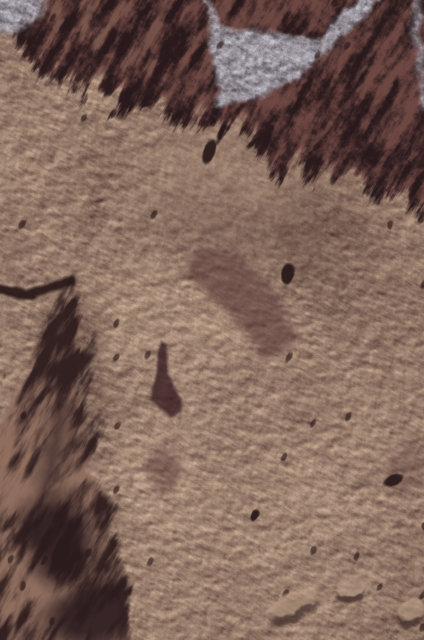
Write a Shadertoy shader that draws this texture.

```glsl
// Weathered sandstone face: a grainy tan wall under a streaked dark red band,
// with pale mineral crust, a shadowed gully at lower left, stains and small pits.
// Regions are noise-warped polygons; grain is a value-noise relief lit from above.

float hash(vec2 p) {
  vec3 q = fract(p.xyx * .1031);
  q += dot(q, q.yzx + 33.33);
  return fract((q.x + q.y) * q.z);
}

float noise(vec2 p) {
  vec2 i = floor(p), f = fract(p);
  f *= f * (3. - 2. * f);
  return mix(mix(hash(i), hash(i + vec2(1, 0)), f.x),
             mix(hash(i + vec2(0, 1)), hash(i + 1.), f.x), f.y);
}

float fbm(vec2 p) {
  float sum = 0., amp = .52;
  for (int i = 0; i < 4; i++) {
    sum += amp * noise(p);
    p = mat2(1.6, 1.2, -1.2, 1.6) * p + 17.3;
    amp *= .5;
  }
  return sum;
}

// Distance to the segment from s.xy to s.zw
float segment(vec2 p, vec4 s) {
  vec2 w = p - s.xy, e = s.zw - s.xy;
  return length(w - e * clamp(dot(w, e) / dot(e, e), 0., 1.));
}

// Signed distance to eight corners given as x, y pairs, negative inside
float outline(vec2 p, float v[16]) {
  float d = 1e3, side = 1.;
  for (int i = 0; i < 8; i++) {
    int j = (i + 7) % 8;
    vec2 a = vec2(v[2 * i], v[2 * i + 1]), b = vec2(v[2 * j], v[2 * j + 1]);
    vec2 e = b - a, w = p - a;
    d = min(d, segment(p, vec4(a, b)));
    bvec3 c = bvec3(p.y >= a.y, p.y < b.y, e.x * w.y > e.y * w.x);
    if (all(c) || all(not(c))) side = -side;
  }
  return side * d;
}

float inside(float d, float soft) { return 1. - smoothstep(-soft, soft, d); }

// Tilted ellipse mask: center in e.xy, radii in e.zw
float spot(vec2 p, vec4 e, float tilt, float soft) {
  float c = cos(tilt), s = sin(tilt);
  p = mat2(c, -s, s, c) * (p - e.xy) / e.zw;
  return inside(length(p) - 1., soft);
}

float grain(vec2 p) {
  vec2 q = mat2(.94, .34, -.34, .94) * p;
  return fbm(q * vec2(62, 100)) + .7 * fbm(p * 24. + 5.);
}

void mainImage(out vec4 fragColor, in vec2 fragCoord) {
  vec2 p = fragCoord / iResolution.xy * vec2(.664, 1);
  vec2 warp = vec2(fbm(p * 38.), fbm(p * 38. + 40.)) - .5;
  vec2 w = p + warp * .022, fine = p + warp * .008;
  float cloud = fbm(p * 8.), grit = fbm(p * 150.) - .5;
  float streak = fbm(mat2(.87, .5, -.5, .87) * p * vec2(75, 19));

  // Sunlit wall: relief, broad light and shade
  float relief = grain(p) - grain(p + vec2(-.0025, .005));
  float calm = spot(w, vec4(.39, .7, .17, .12), -.3, .5);
  float tone = .56 + relief * (.95 - .5 * calm) + cloud * .45 - .17 + grit * .4;
  tone -= .13 * spot(w, vec4(.6, .56, .17, .14), -.4, .6) + .06 * calm;
  tone += .1 * spot(w, vec4(.24, .43, .11, .21), .1, .7);
  tone -= .4 * streak * inside(segment(w, vec4(.165, .73, .125, .58)) - .006, .022);
  tone -= .2 * inside(segment(w, vec4(.13, .5, .18, .2)) - .012, .03);
  vec3 color = mix(vec3(.34, .24, .22), vec3(.74, .63, .54), clamp(tone, -.2, 1.15));

  // Plum stains
  float stain = inside(outline(w, float[16](.31, .61, .38, .595, .43, .545, .47, .47,
    .42, .44, .36, .51, .295, .56, .3, .59)), .012);
  stain = max(stain, .8 * spot(w, vec4(.255, .265, .028, .035), .3, .4));
  stain = max(stain, .6 * spot(w, vec4(.635, .27, .03, .045), -.4, .5));
  color = mix(color, vec3(.43, .31, .29) + relief * .16, stain * .85);

  // Dark red upper band
  float band = outline(w, float[16](.04, 1.1, .8, 1.1, .8, .63, .47, .735,
    .424, .72, .39, .79, .24, .825, .03, .9));
  vec3 red = mix(vec3(.16, .1, .11), vec3(.43, .28, .26), smoothstep(.25, .72, streak + grit * .3));
  float dusty = smoothstep(.5, .75, streak) * (1. - smoothstep(.1, .4, p.x));
  red = mix(red, vec3(.5, .39, .33), .6 * dusty);
  color = mix(color, red, inside(band + (streak - .45) * .11, .014));

  // Pale crust along the top
  float crust = inside(outline(w, float[16](.32, 1.02, .345, .955, .5, .942, .57, 1.02,
    .61, 1.02, .47, .88, .4, .848, .342, .836)), .006);
  crust = max(crust, spot(w, vec4(.01, .985, .06, .035), .4, .25));
  crust = max(crust, .8 * inside(segment(w, vec4(.65, 1, .662, .84)) - .006, .008));
  vec3 salt = mix(vec3(.36, .32, .34), vec3(.76, .75, .79), clamp(.58 + relief * .9 + grit, 0., 1.));
  color = mix(color, salt, crust);

  // Shadowed gully
  float gully = outline(w, float[16](.118, .56, .13, .46, .138, .37, .15, .25,
    .2, .09, .215, -.1, -.1, -.1, -.1, .2));
  vec3 rock = mix(vec3(.2, .13, .13), vec3(.56, .43, .37), smoothstep(.05, .5, streak + cloud * .5 - .5));
  float shade = spot(w, vec4(.09, .16, .05, .07), .2, .5);
  shade = max(shade, spot(w, vec4(.15, .04, .075, .05), .3, .5));
  shade = max(shade, .8 * inside(segment(w, vec4(.06, .18, .1, .36)) - .012, .025));
  rock = mix(rock, vec3(.16, .1, .11), shade * .85);
  color = mix(color, rock, inside(gully + (streak - .5) * .05, .012));

  // Hollow, crack and pits
  float hollow = inside(outline(fine, float[16](.252, .465, .262, .46, .264, .415, .284, .375,
    .283, .355, .268, .348, .236, .375, .245, .42)), .004);
  color = mix(color, vec3(.3, .2, .2) + relief * .1, hollow);
  float pit = inside(min(segment(fine, vec4(-.02, .55, .05, .538)),
    segment(fine, vec4(.045, .54, .112, .563))) - .007, .004);
  pit = max(pit, spot(fine, vec4(.326, .763, .009, .019), -.35, .2));
  pit = max(pit, spot(fine, vec4(.451, .573, .009, .016), -.25, .2));
  pit = max(pit, spot(fine, vec4(.616, .25, .016, .009), .45, .25));
  pit = max(pit, spot(fine, vec4(.398, .195, .006, .011), -.4, .3));
  vec2 cell = floor(p * 19.);
  vec2 seat = (cell + .3 + .4 * vec2(hash(cell + 3.), hash(cell + 9.))) / 19.;
  pit = max(pit, .7 * step(.86, hash(cell)) * spot(fine, vec4(seat, .004, .007), -.5, .4));
  color = mix(color, vec3(.15, .09, .09), pit * .92);

  // Loose slabs with shadows beneath
  for (float i = 0.; i < 3.; i++) {
    vec4 slab = vec4(.46 + .092 * i, .055 + .03 * sin(i * 1.7), i < 1. ? .04 : .022, .015);
    float under = spot(w, slab - vec4(.003, .013, 0, 0), .35, .25);
    color = mix(color, vec3(.26, .18, .17), .75 * under);
    color = mix(color, vec3(.68, .57, .49) + relief * .15, .85 * spot(w, slab, .35, .2));
  }
  fragColor = vec4(clamp(color, 0., 1.), 1);
}
```
